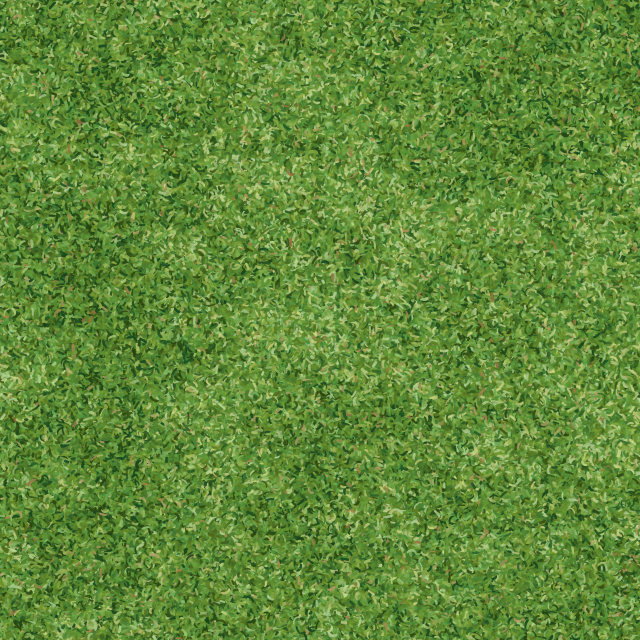
Give the GLSL for this texture, as a WebGL 2 fragment shader.

```glsl
#version 300 es
precision highp float;

uniform vec2 u_resolution;
out vec4 fragColor;

float hash(vec2 p) {
    return fract(sin(dot(p, vec2(127.1, 311.7))) * 43758.5453);
}

float valueNoise(vec2 p) {
    vec2 cell = floor(p);
    vec2 f = fract(p);
    f = f * f * (3.0 - 2.0 * f);
    float low = mix(hash(cell), hash(cell + vec2(1.0, 0.0)), f.x);
    float high = mix(hash(cell + vec2(0.0, 1.0)), hash(cell + 1.0), f.x);
    return mix(low, high, f.y);
}

mat2 rotation(float angle) {
    float c = cos(angle);
    float s = sin(angle);
    return mat2(c, s, -s, c);
}

// Deep shade through mid greens to pale, dry tips
vec3 grassColor(float tone) {
    vec3 color = mix(vec3(0.13, 0.28, 0.09), vec3(0.32, 0.49, 0.17), smoothstep(-0.05, 0.28, tone));
    color = mix(color, vec3(0.37, 0.57, 0.19), smoothstep(0.28, 0.55, tone));
    color = mix(color, vec3(0.49, 0.65, 0.29), smoothstep(0.52, 0.78, tone));
    return mix(color, vec3(0.71, 0.79, 0.52), smoothstep(0.78, 1.05, tone));
}

// Coverage of a short bent stroke centred on the origin
float bladeMask(vec2 p, float halfLength, float halfWidth, float bend) {
    p.y += bend * (p.x * p.x - 0.1);
    float d = length(vec2(max(abs(p.x) - halfLength, 0.0), p.y));
    return 1.0 - smoothstep(halfWidth - 0.09, halfWidth + 0.12, d);
}

// Paints one blade per grid cell over the given color
vec3 paintBlades(vec3 color, vec2 p, float layer, float patchTone) {
    vec2 home = floor(p);
    for (int y = -1; y <= 1; y++) {
        for (int x = -1; x <= 1; x++) {
            vec2 cell = home + vec2(x, y);
            vec2 seed = cell + layer * 17.3;
            vec2 center = cell + vec2(hash(seed + 1.7), hash(seed + 5.2));
            vec2 local = rotation(6.2832 * hash(seed + 9.1)) * (p - center);

            float halfLength = mix(0.12, 0.58, hash(seed + 13.4));
            float halfWidth = mix(0.09, 0.21, hash(seed + 21.8));
            float bend = 1.6 * (hash(seed + 27.5) - 0.5);
            float mask = bladeMask(local, halfLength, halfWidth, bend);

            vec3 blade = grassColor(hash(seed + 33.6) * 1.1 - 0.05 + patchTone);
            // Cool or warm tint, with a few straw and rust colored blades
            blade += (hash(seed + 41.3) - 0.5) * vec3(0.12, 0.0, -0.08);
            float dry = hash(seed + 47.9);
            vec3 straw = mix(vec3(0.66, 0.43, 0.25), vec3(0.74, 0.70, 0.48), hash(seed + 53.2));
            blade = mix(blade, straw, 0.8 * step(0.965, dry));
            color = mix(color, blade, 0.92 * mask);
        }
    }
    return color;
}

void main() {
    vec2 uv = gl_FragCoord.xy / min(u_resolution.x, u_resolution.y);

    // Broad, faint patches of lighter and darker turf
    float patchTone = 0.16 * (valueNoise(uv * 6.0 + 3.1) - 0.5)
                    + 0.22 * (valueNoise(uv * 19.0 + 8.4) - 0.5);

    // Mottled undergrowth
    vec3 color = grassColor(0.9 * valueNoise(uv * 140.0) - 0.1 + patchTone);

    // Overlapping layers of blades, finer toward the top
    for (int i = 0; i < 6; i++) {
        float layer = float(i);
        vec2 p = rotation(layer * 1.1 + 0.4) * uv * (66.0 + 7.0 * layer);
        color = paintBlades(color, p, layer, patchTone);
    }

    // Fine grain
    color *= 0.92 + 0.16 * valueNoise(uv * 230.0 + 4.7);
    fragColor = vec4(clamp(color, 0.0, 1.0), 1.0);
}
```
